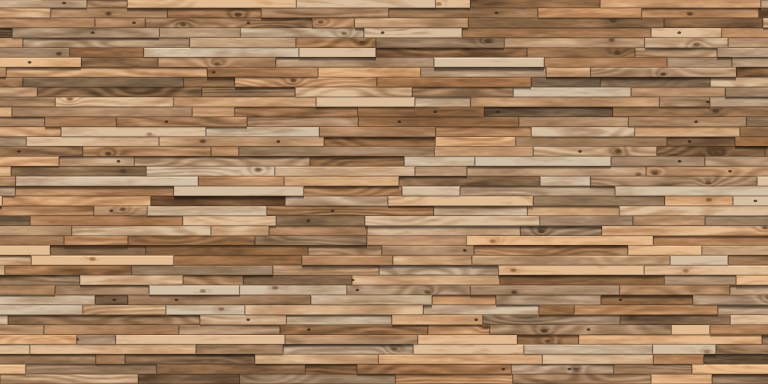
A WebGL 2 fragment shader for this texture:

```glsl
#version 300 es
precision highp float;

uniform vec2 u_resolution;
out vec4 outColor;

const float ROWS = 38.8;          // plank rows over the canvas height
const float PLANK_LENGTH = 11.6;  // mean length, in row heights
const float JOINT_JITTER = 0.85;  // spread of the plank ends
const float SEAM_WIDTH = 0.13;    // in row heights
const float SHADOW_REACH = 0.42;  // longest cast shadow, in row heights
const float SHADOW_DEPTH = 0.5;
const float FIBRE_AMOUNT = 0.34;
const float FLAME_AMOUNT = 0.13;
const float BLOTCH_AMOUNT = 0.3;
const float KNOT_CHANCE = 0.2;
const float NICK_CHANCE = 0.12;
const vec3 WARM_TINT = vec3(1.06, 0.97, 0.88);
const vec3 GREY_TINT = vec3(0.95, 1.0, 1.07);
const vec3 SEAM_COLOR = vec3(0.19, 0.13, 0.08);
const vec3 WOOD[6] = vec3[6](
    vec3(0.34, 0.25, 0.17), vec3(0.45, 0.35, 0.25), vec3(0.57, 0.44, 0.31),
    vec3(0.67, 0.53, 0.40), vec3(0.77, 0.63, 0.48), vec3(0.86, 0.75, 0.61));

float hash(vec2 p) {
    return fract(sin(dot(p, vec2(12.9898, 78.233))) * 43758.5453);
}

float noise(vec2 p) {
    vec2 i = floor(p), f = fract(p);
    f = f * f * (3.0 - 2.0 * f);
    return mix(mix(hash(i), hash(i + vec2(1, 0)), f.x),
               mix(hash(i + vec2(0, 1)), hash(i + vec2(1, 1)), f.x), f.y);
}

float jointAt(float row, float index) {
    return (index + JOINT_JITTER * hash(vec2(index, row))) * PLANK_LENGTH;
}

// Index of the plank lying at x in a row
float plankIndex(float row, float x) {
    float index = floor(x / PLANK_LENGTH);
    return x < jointAt(row, index) ? index - 1.0 : index;
}

// How far a plank stands out of the wall, 0 to 1
float plankHeight(float row, float index) {
    return hash(vec2(index + 31.7, row + 5.3));
}

vec3 woodRamp(float tone) {
    float t = clamp(tone, 0.0, 1.0) * 5.0;
    int i = int(min(floor(t), 4.0));
    return mix(WOOD[i], WOOD[i + 1], t - float(i));
}

// Change of tone from fibres, growth rings and stains; ringWarp bends the rings
float grain(vec2 p, float seed, float ringWarp) {
    vec2 q = p + vec2(seed * 61.0, seed * 37.0);
    float fibre = 0.6 * noise(q * vec2(0.45, 3.6)) + 0.4 * noise(q * vec2(1.3, 7.0));
    float bend = noise(q * vec2(0.16, 0.7));
    float rings = sin(6.2832 * (q.y * 0.8 + bend * 3.5 + ringWarp));
    float flame = rings * smoothstep(0.25, 0.9, fract(seed * 17.3));
    float blotch = noise(q * vec2(0.22, 0.8) + 19.0);
    return (fibre - 0.5) * FIBRE_AMOUNT + flame * FLAME_AMOUNT
         + (blotch - 0.5) * BLOTCH_AMOUNT;
}

void main() {
    vec2 p = gl_FragCoord.xy / u_resolution.y * ROWS;
    float pixel = ROWS / u_resolution.y;
    float row = floor(p.y);
    float y = fract(p.y);

    // Plank under this point, and its neighbour above
    float index = plankIndex(row, p.x);
    float start = jointAt(row, index);
    float end = jointAt(row, index + 1.0);
    float height = plankHeight(row, index);
    float heightAbove = plankHeight(row + 1.0, plankIndex(row + 1.0, p.x));
    vec2 id = vec2(index, row);
    float seed = hash(id + 7.1);

    // Knots and small nicks
    vec2 knot = vec2(mix(start, end, hash(id + 2.9)), row + mix(0.2, 0.8, hash(id + 4.4)));
    float hasKnot = step(hash(id + 9.2), KNOT_CHANCE);
    float knotDist = length((p - knot) * vec2(0.6, 1.0));
    float knotHalo = hasKnot * exp(-3.0 * knotDist * knotDist);
    float knotCore = hasKnot * (1.0 - smoothstep(0.1, 0.1 + max(0.16, pixel), knotDist));
    vec2 nick = vec2(mix(start, end, hash(id + 13.6)), row + 0.5);
    float nickDist = length((p - nick) * vec2(0.7, 1.0));
    float nickMask = step(hash(id + 15.8), NICK_CHANCE)
                   * (1.0 - smoothstep(0.08, 0.08 + max(0.1, pixel), nickDist));

    // Wood colour; planks that stand out tend to be paler
    float tone = mix(hash(id + 21.5), height, 0.35) * 1.1 + 0.09;
    tone += grain(p, seed, knotHalo * 1.5) - 0.15 * knotHalo - 0.4 * knotCore;
    vec3 color = woodRamp(tone) * mix(WARM_TINT, GREY_TINT, hash(id + 27.4));
    color = mix(color, SEAM_COLOR, 0.75 * nickMask);

    // Light from above: cast shadow below a proud plank, lit edge on top of one
    float fromTop = 1.0 - y;
    float step01 = heightAbove - height;
    float reach = SHADOW_REACH * max(step01, 0.0) + pixel * 0.5;
    float shadow = (1.0 - smoothstep(0.3 * reach, reach + pixel, fromTop))
                 * smoothstep(0.0, 0.5, step01);
    color *= 1.0 - SHADOW_DEPTH * shadow;
    float litEdge = (1.0 - smoothstep(0.1, 0.1 + max(0.1, pixel), fromTop))
                  * smoothstep(0.0, 0.6, -step01);
    color *= 1.0 + 0.12 * litEdge;

    // Dark seams along the rows and at the plank ends
    float width = max(SEAM_WIDTH, pixel);
    float rowSeam = 1.0 - smoothstep(0.0, width, min(y, fromTop));
    float endSeam = 1.0 - smoothstep(0.0, width, min(p.x - start, end - p.x));
    color = mix(color, SEAM_COLOR, max(0.4 * rowSeam, 0.5 * endSeam));

    outColor = vec4(color, 1.0);
}
```
